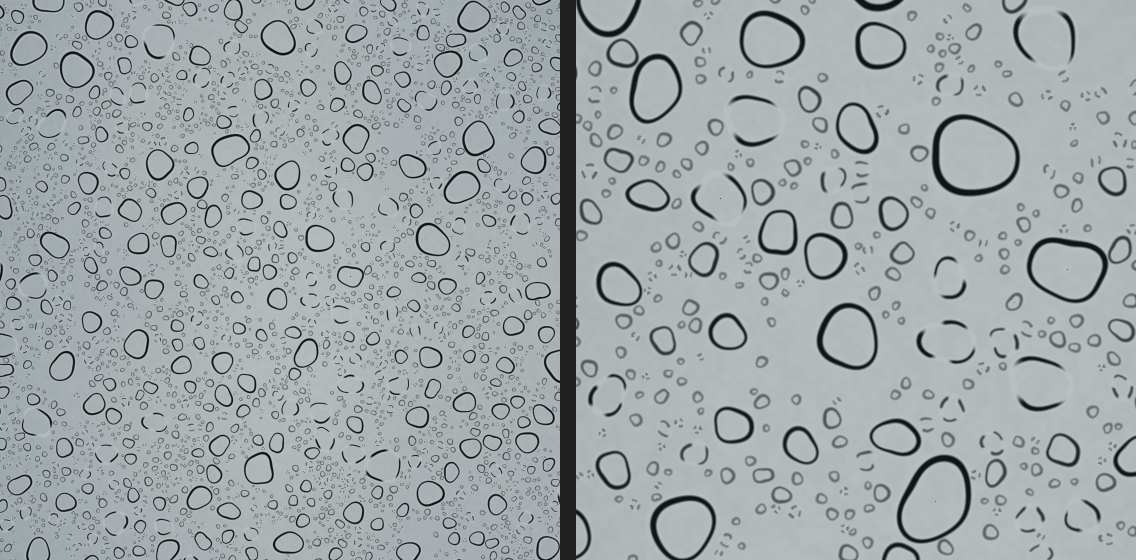
Left, the full canvas; right, a detail of the centre.
A Shadertoy shader for this texture:

```glsl
// Rain drops on a grey pane: six rotated, jittered grids of drops, from large to
// specks. Each drop is a warped superellipse drawn as a dark, partly broken rim;
// smaller drops give way to larger ones. The pane is a soft mottled gradient.

const int   LEVELS      = 6;
const float COARSE_GRID = 10.0;   // cells across the canvas for the largest drops
const float GRID_STEP   = 1.6;    // grid refinement per level
const float SIZE_MIN    = 0.16;   // drop radius in cell units
const float SIZE_MAX    = 0.30;
const float STRETCH     = 0.22;   // greatest elongation
const float RIM_BASE    = 0.00065; // rim half width, constant and radius share
const float RIM_SHARE   = 0.055;
const float BLUR        = 0.0010; // softness of the rim
const float BROKEN      = 0.30;   // share of drops with gaps in the rim
const float GRAIN       = 0.030;
const vec3  PANE_DARK   = vec3(0.600, 0.640, 0.655);
const vec3  PANE_LIGHT  = vec3(0.700, 0.728, 0.735);
const vec3  HALO_COLOR  = vec3(0.740, 0.770, 0.780);
const vec3  RIM_COLOR   = vec3(0.060, 0.080, 0.090);

struct Drop { vec2 centre; float radius; float seed; };

float hash(vec2 p) {
    return fract(sin(dot(p, vec2(127.1, 311.7))) * 43758.5453);
}

float noise(vec2 p) {
    vec2 i = floor(p), f = fract(p);
    f = f * f * (3.0 - 2.0 * f);
    return mix(mix(hash(i), hash(i + vec2(1, 0)), f.x),
               mix(hash(i + vec2(0, 1)), hash(i + vec2(1, 1)), f.x), f.y);
}

mat2 turn(float a) {
    float c = cos(a), s = sin(a);
    return mat2(c, s, -s, c);
}

float gridScale(int level) { return COARSE_GRID * pow(GRID_STEP, float(level)); }
float gridAngle(int level) { return 0.45 + 1.27 * float(level); }

vec2 toGrid(vec2 p, int level) { return turn(gridAngle(level)) * p * gridScale(level); }

// The one drop of a cell; radius 0 means the cell is empty
Drop dropInCell(vec2 cell, int level) {
    vec2 key = cell + 17.3 * float(level);
    float pick = hash(key + 2.7);
    float size = mix(SIZE_MIN, SIZE_MAX, pick * pick);
    float room = 0.5 - 1.35 * size;
    vec2 jitter = vec2(hash(key + 5.1), hash(key + 9.4)) * 2.0 - 1.0;
    vec2 centre = turn(-gridAngle(level)) * (cell + 0.5 + room * jitter) / gridScale(level);
    float crowd = 0.72 + (level > 2 ? 0.7 * (noise(centre * 7.0) - 0.55) : 0.0);
    float present = step(hash(key + 13.6), crowd);
    return Drop(centre, present * size / gridScale(level), hash(key + 21.8));
}

// x: approximate signed distance to the outline, y: angle around the drop
vec2 outline(vec2 p, Drop d) {
    float s = d.seed;
    vec2 q = turn(6.2832 * fract(s * 7.0)) * (p - d.centre);
    float angle = atan(q.y, q.x + 1e-7);
    float stretch = 1.0 + STRETCH * fract(s * 13.0);
    float power = mix(1.8, 3.0, pow(fract(s * 29.0), 2.0));
    float wobble = 1.0 + 0.05 * sin(2.0 * angle + 40.0 * s) + 0.06 * sin(3.0 * angle + 90.0 * s);
    vec2 e = abs(q) / (d.radius * vec2(stretch, 1.0 / stretch)) + 1e-4;
    float f = pow(pow(e.x, power) + pow(e.y, power), 1.0 / power) / wobble;
    return vec2(length(q) * (1.0 - 1.0 / max(f, 0.05)), angle);
}

// True when a larger drop already takes this place
bool covered(Drop d, int level) {
    for (int j = 0; j < level; j++) {
        vec2 base = floor(toGrid(d.centre, j) - 0.5);
        for (int k = 0; k < 4; k++) {
            Drop big = dropInCell(base + vec2(k & 1, k >> 1), j);
            if (big.radius > 0.0 && outline(d.centre, big).x < 1.3 * d.radius + 0.002) return true;
        }
    }
    return false;
}

void mainImage(out vec4 fragColor, in vec2 fragCoord) {
    vec2 p = fragCoord / iResolution.y;
    float blur = max(BLUR, 0.8 / iResolution.y);

    // Pane: lighter low in the middle, darker to the edges, with fine grain
    float light = 1.05 - 1.1 * length((p - vec2(0.55, 0.40)) * vec2(1.1, 0.8));
    light += 0.35 * (noise(p * 4.0) - 0.5);
    vec3 color = mix(PANE_DARK, PANE_LIGHT, clamp(light, 0.0, 1.0));
    color += GRAIN * (0.6 * noise(p * 260.0) + 0.4 * noise(p * 110.0) - 0.5);

    // Drops
    float rim = 0.0, halo = 0.0;
    for (int i = 0; i < LEVELS; i++) {
        Drop d = dropInCell(floor(toGrid(p, i)), i);
        if (d.radius == 0.0 || distance(p, d.centre) > 2.0 * d.radius + 0.002) continue;
        if (covered(d, i)) continue;

        vec2 o = outline(p, d);
        float gaps = cos((d.seed > 0.5 ? 2.0 : 3.0) * o.y + 50.0 * d.seed);
        float broken = step(fract(d.seed * 53.0), BROKEN);
        float solid = mix(1.0, smoothstep(-0.7, 0.3, gaps), broken);
        float width = (RIM_BASE + RIM_SHARE * d.radius) * (0.85 + 0.25 * cos(o.y + 70.0 * d.seed));
        width *= mix(1.0, 0.55 + 0.35 * solid, broken);
        float depth = mix(0.45, 1.0, smoothstep(0.001, 0.011, d.radius));
        float away = abs(o.x);
        rim = max(rim, depth * solid * (1.0 - smoothstep(width - blur, width + blur, away)));
        halo = max(halo, depth * (1.0 - smoothstep(width, 3.0 * width + blur, away)));
    }
    color = mix(color, HALO_COLOR, 0.55 * halo);
    color = mix(color, RIM_COLOR, rim);
    fragColor = vec4(color, 1.0);
}
```
